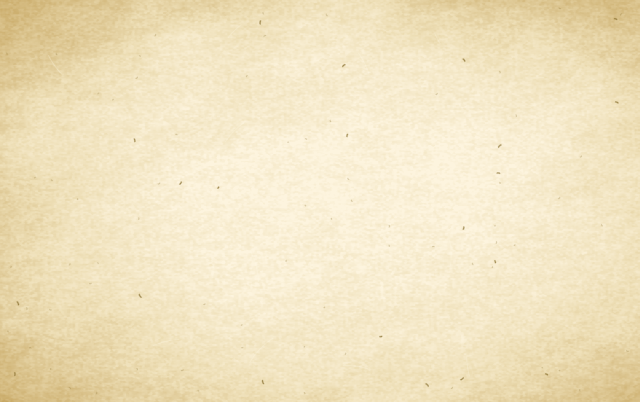
Write a Shadertoy shader that draws this texture.

```glsl
const vec3 CREAM = vec3(0.98, 0.94, 0.84);
const vec3 STRAW = vec3(0.93, 0.87, 0.71);
const vec3 TAN = vec3(0.86, 0.77, 0.56);
const vec3 BARK = vec3(0.50, 0.40, 0.14);
const vec3 PALE = vec3(1.0, 0.98, 0.91);

vec2 hash2(vec2 p) {
    vec3 h = fract(p.xyx * vec3(0.1031, 0.1030, 0.0973));
    h += dot(h, h.yzx + 33.33);
    return fract((h.xx + h.yz) * h.zy);
}

vec2 rotate(vec2 p, float angle) {
    float c = cos(angle), s = sin(angle);
    return vec2(c * p.x + s * p.y, c * p.y - s * p.x);
}

// Smooth cellular noise: jittered cell values blended by distance, centred on 0
float cellNoise(vec2 p, float seed) {
    vec2 cell = floor(p);
    float sum = 0.0, total = 0.0;
    for (int y = -1; y <= 1; y++)
    for (int x = -1; x <= 1; x++) {
        vec2 id = cell + vec2(x, y);
        vec2 offset = id + 0.2 + 0.6 * hash2(id + seed) - p;
        float weight = exp(-5.0 * dot(offset, offset));
        sum += weight * hash2(id + seed + 57.0).x;
        total += weight;
    }
    return sum / total - 0.5;
}

float clouds(vec2 p, float seed) {
    float sum = 0.0, amplitude = 1.0;
    for (int i = 0; i < 5; i++) {
        sum += amplitude * cellNoise(p, seed + float(i) * 19.0);
        p = rotate(p, 0.12) * 2.1;
        amplitude *= 0.6;
    }
    return sum;
}

// Coverage of sparse, randomly turned strokes, one at most per grid cell
float strokes(vec2 p, float grid, float density, float reach, float width, float blur, float seed) {
    vec2 id = floor(p * grid);
    vec2 pick = hash2(id + seed);
    vec2 centre = (id + 0.3 + 0.4 * hash2(id + seed + 31.0)) / grid;
    vec2 q = rotate(p - centre, pick.y * 6.283);
    float halfLength = reach * (0.3 + 0.7 * hash2(id + seed + 73.0).x);
    q.y += 0.12 * q.x * q.x / reach;
    q.x -= clamp(q.x, -halfLength, halfLength);
    return step(pick.x, density) * (1.0 - smoothstep(width - blur, width + blur, length(q)));
}

// Darkness towards the rim, strongest at the corners and along the top
float agedRim(vec2 uv) {
    float r = length((uv - vec2(0.535, 0.51)) * 2.0);
    float rim = 7.0 * (1.0 - exp(-0.31 * pow(r, 3.4)));
    return rim + 0.7 * exp(-14.0 * (1.0 - uv.y)) + 0.5 * exp(-22.0 * uv.x);
}

// Fine horizontal fibre grain with a faint cross weave
float paperGrain(vec2 p) {
    float fine = cellNoise(p * vec2(150.0, 230.0), 11.0);
    float streak = cellNoise(p * vec2(45.0, 160.0), 23.0);
    float weave = cellNoise(p * vec2(170.0, 50.0), 37.0);
    return 1.1 * fine + 0.6 * streak + 0.35 * weave;
}

vec3 paperColor(float darkness) {
    vec3 light = mix(CREAM, STRAW, darkness * 0.5);
    vec3 dark = mix(STRAW, TAN, darkness * 0.5 - 1.0);
    return darkness < 2.0 ? light : dark;
}

void mainImage(out vec4 fragColor, in vec2 fragCoord) {
    vec2 uv = fragCoord / iResolution.xy;
    vec2 p = fragCoord / iResolution.y;
    float blur = 1.0 / iResolution.y;

    // Stains and soft creases, stronger in the aged rim
    float rim = agedRim(uv);
    float strength = 0.8 + 0.2 * min(rim, 3.0);
    vec2 tilted = rotate(p, 0.2);
    float stain = clouds(tilted * vec2(4.0, 8.0), 3.0);
    float crease = abs(clouds(tilted * vec2(2.5, 6.0), 61.0));
    float darkness = rim + strength * (0.9 * stain + 0.4 * (0.2 - crease));
    darkness = max(darkness + paperGrain(p), -0.5);
    vec3 color = paperColor(darkness);

    // Pale hairs, dark specks and a few longer fibres
    float hairs = strokes(p, 4.0, 0.3, 0.045, 0.0006, blur, 5.0);
    float specks = strokes(p, 10.0, 0.12, 0.004, 0.0014, blur, 41.0);
    float dust = strokes(p + 0.37, 19.0, 0.12, 0.002, 0.001, blur, 83.0);
    float fibres = strokes(p, 3.0, 0.16, 0.025, 0.0006, blur, 97.0);
    color = mix(color, PALE, 0.4 * hairs);
    color = mix(color, BARK, max(max(0.8 * specks, 0.35 * dust), 0.7 * fibres));

    fragColor = vec4(color, 1.0);
}
```
